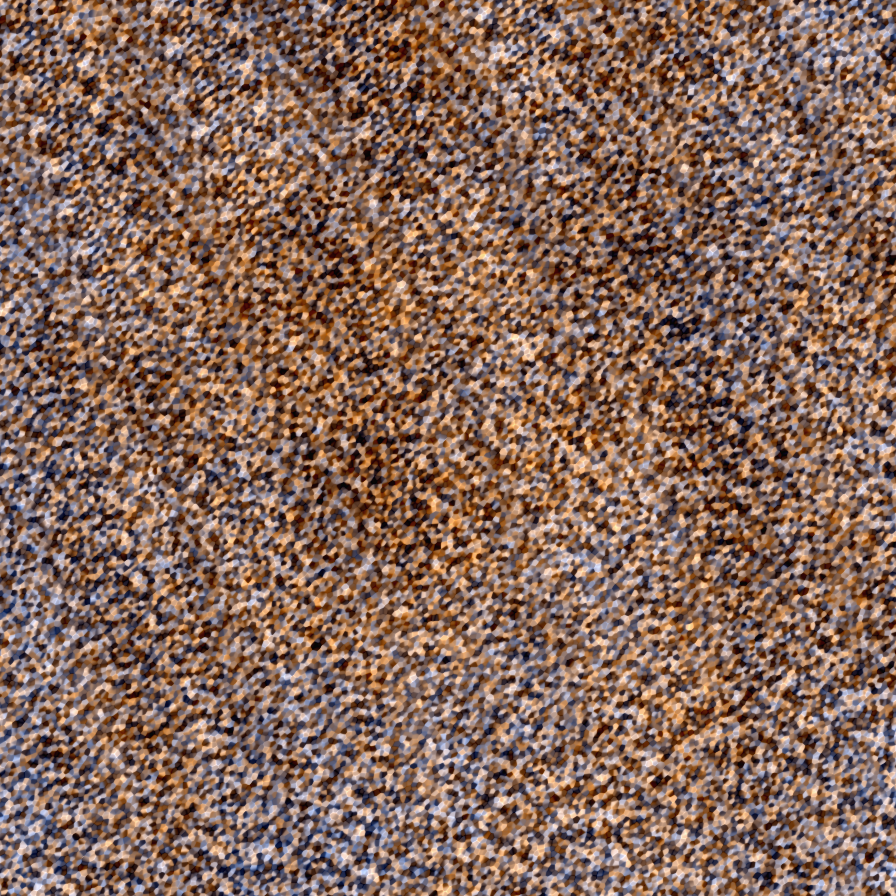
Reproduce this texture procedurally as a WebGL 1 fragment shader.

```glsl
precision highp float;
// Fine mottled grain in rust, tan, slate and near-black, like coarse sandstone.
// Jittered soft spots give each grain its lightness and warmth; slow noise
// drifts the ground between rusty and blue-grey patches.

#define GRAINS 205.0          // grain cells across the canvas
#define GRAIN_SOFTNESS 4.2    // falloff of one spot, higher is tighter
#define GRAIN_STRETCH 1.12    // elongation along the rising diagonal
#define LIGHT_CONTRAST 0.205  // lightness spread between grains
#define WARM_CONTRAST 0.85    // orange to slate spread between grains
#define PATCH_WARMTH 2.0      // strength of the slow colour drift
#define PATCH_LIGHT 0.22      // strength of the slow lightness drift
#define BASE_COLOR vec3(0.526, 0.408, 0.350)
#define WARM_SHIFT vec3(0.085, 0.005, -0.095)

uniform vec2 u_resolution;

float hash(vec2 p) {
  return fract(sin(dot(p, vec2(127.1, 311.7))) * 43758.5453);
}

float valueNoise(vec2 p) {
  vec2 cell = floor(p);
  vec2 f = fract(p);
  f = f * f * (3.0 - 2.0 * f);
  float bottom = mix(hash(cell), hash(cell + vec2(1.0, 0.0)), f.x);
  float top = mix(hash(cell + vec2(0.0, 1.0)), hash(cell + 1.0), f.x);
  return mix(bottom, top, f.y);
}

// Slow noise centred on zero, with a fair share of small patches.
float patchNoise(vec2 p) {
  float sum = 0.0;
  float amplitude = 0.42;
  for (int i = 0; i < 4; i++) {
    sum += amplitude * (valueNoise(p) - 0.5);
    p = mat2(1.6, 1.2, -1.2, 1.6) * p + 17.3;
    amplitude *= 0.75;
  }
  return sum;
}

// Sum of jittered soft spots, scaled to unit spread: x lightness, y warmth.
vec2 grainNoise(vec2 p) {
  vec2 cell = floor(p);
  vec2 sum = vec2(0.0);
  float power = 0.0001;
  for (int j = -1; j <= 1; j++) {
    for (int i = -1; i <= 1; i++) {
      vec2 id = cell + vec2(float(i), float(j));
      vec2 spot = id + vec2(hash(id + 3.7), hash(id + 71.9));
      vec2 d = p - spot;
      float weight = exp(-GRAIN_SOFTNESS * dot(d, d));
      vec2 tone = vec2(hash(id + 131.3), hash(id + 217.1)) - 0.5;
      sum += weight * tone;
      power += weight * weight;
    }
  }
  return 3.46 * sum / sqrt(power);
}

void main() {
  vec2 uv = gl_FragCoord.xy / u_resolution;

  // Grains, slightly drawn out along the rising diagonal
  vec2 diagonal = vec2(uv.x + uv.y, uv.y - uv.x) * 0.7071;
  diagonal *= vec2(1.0 / GRAIN_STRETCH, GRAIN_STRETCH);
  vec2 grain = grainNoise(diagonal * GRAINS + 9.0);

  // Slow drift, with a broad rusty and darker area above the centre
  vec2 fromRust = (uv - vec2(0.5, 0.68)) * vec2(2.6, 3.0);
  float rust = exp(-dot(fromRust, fromRust)) - 0.35;
  float drift = patchNoise(uv * 6.0 + 4.0);
  float shade = patchNoise(uv * 7.0 + 43.0);

  float warmth = WARM_CONTRAST * grain.y + PATCH_WARMTH * drift + 0.6 * rust;
  float light = LIGHT_CONTRAST * grain.x + PATCH_LIGHT * shade - 0.08 * rust;

  vec3 color = BASE_COLOR + light + WARM_SHIFT * warmth;
  gl_FragColor = vec4(clamp(color, 0.02, 0.98), 1.0);
}
```
